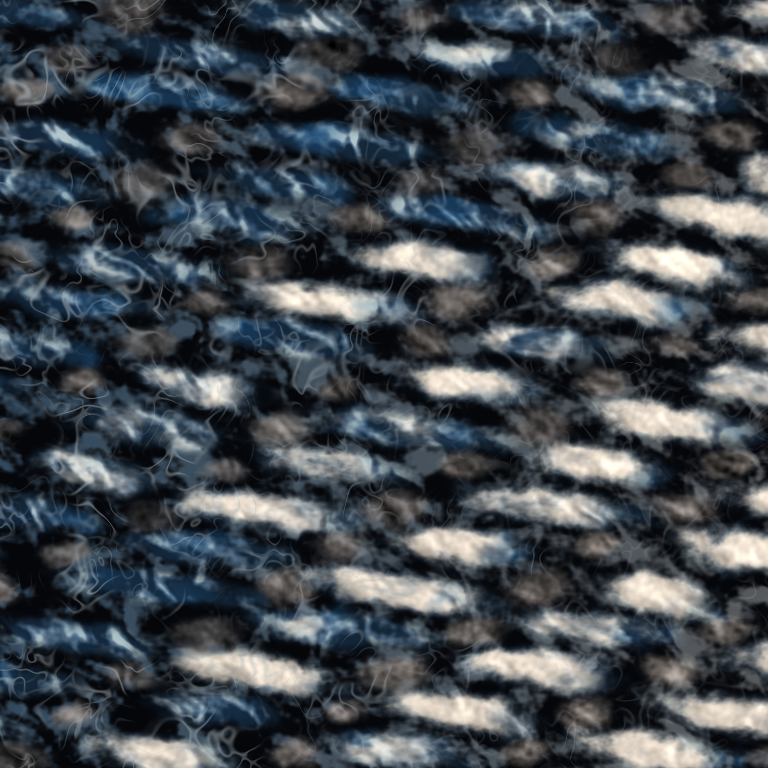
A Shadertoy shader for this texture:

```glsl
// Close view of worn denim: slanted warp floats in a four-row twill, small weft
// bumps between them and dark gaps. Each float is a frayed, twisted ellipse;
// wear bleaches it from blue to cream toward the lower right, fuzz lies on top.

#define REPEATS 2.9                   // floats across
#define ROWS 18.7                     // yarn rows down
#define SLANT 0.13                    // drop of each float to the right
#define FLOAT_SIZE vec2(0.125, 0.030) // half length, half height
#define WEFT_SIZE vec2(0.046, 0.027)
#define FRAY 0.42                     // roughness of yarn edges
#define FUZZ 0.6                      // strength of loose fibres
#define GAP vec3(0.018, 0.025, 0.04)
#define NAVY vec3(0.07, 0.14, 0.21)
#define STEEL vec3(0.28, 0.38, 0.47)
#define PALE vec3(0.64, 0.71, 0.73)
#define CREAM vec3(0.90, 0.85, 0.79)

vec2 hash2(vec2 cell) {
    vec3 h = fract(cell.xyx * vec3(0.1031, 0.1030, 0.0973));
    h += dot(h, h.yzx + 33.33);
    return fract((h.xx + h.yz) * h.zy);
}

float corner(vec2 cell, vec2 offset) {
    return dot(hash2(cell) * 2.0 - 1.0, offset);
}

// Gradient noise, roughly -0.7 to 0.7
float noise(vec2 p) {
    vec2 i = floor(p), f = p - i;
    vec2 s = f * f * f * (f * (f * 6.0 - 15.0) + 10.0);
    vec2 e = vec2(1.0, 0.0);
    float low = mix(corner(i, f), corner(i + e, f - e), s.x);
    float high = mix(corner(i + e.yx, f - e.yx), corner(i + 1.0, f - 1.0), s.x);
    return mix(low, high, s.y);
}

float fbm(vec2 p) {
    float sum = 0.0, amp = 1.0;
    for (int k = 0; k < 4; k++) {
        sum += amp * noise(p);
        p = mat2(1.6, 1.2, -1.2, 1.6) * p + 7.3;
        amp *= 0.5;
    }
    return sum;
}

// Thin curling hairs along the zero lines of a warped noise
float hairs(vec2 p, float scale) {
    vec2 bend = vec2(noise(p * 19.0), noise(p * 19.0 + 31.0));
    float line = abs(noise(p * scale + bend * 1.5));
    return smoothstep(0.1, 0.0, line) * smoothstep(-0.05, 0.35, noise(p * 14.0 + scale));
}

void mainImage(out vec4 fragColor, in vec2 fragCoord) {
    vec2 uv = fragCoord / iResolution.xy;
    vec2 p = uv + 0.016 * vec2(noise(uv * 8.0), 0.8 * noise(uv * 8.0 + 17.0));

    // Shared fibre textures: diagonal twist, cloudy tone and fine grain
    vec2 along = vec2(p.x + p.y, p.x - p.y) * 0.7;
    float twist = noise(along * vec2(62.0, 22.0) + 1.6 * noise(p * 20.0));
    float cloud = fbm(p * vec2(14.0, 24.0));
    float grain = noise(p * 115.0);
    float fray = FRAY * (fbm(p * vec2(22.0, 30.0) + 5.0) + 0.5 * twist);

    // Gaps, partly filled with matted yarn that is bluer on the left
    vec3 matted = mix(vec3(0.20, 0.29, 0.37), vec3(0.34, 0.35, 0.36), uv.x);
    float fill = smoothstep(-0.12, 0.55, cloud + 0.8 * twist + 0.3 * grain);
    vec3 col = mix(GAP, matted, fill);

    float row0 = floor(p.y * ROWS + 0.18);
    for (int j = -1; j <= 1; j++) {
        float row = row0 + float(j);
        float phase = 0.55 + 0.25 * row;
        float cell0 = floor(p.x * REPEATS - phase + 0.5);
        for (int i = -1; i <= 1; i++) {
            vec2 id = vec2(cell0 + float(i), row);
            vec2 rnd = hash2(id + 40.0), vary = hash2(id + 91.0);
            vec2 center = vec2((id.x + phase) / REPEATS, (row + 0.32) / ROWS);
            center += (rnd - 0.5) * vec2(0.05, 0.014);
            float wear = 0.52 + 0.65 * (center.x - 0.5) - 0.42 * (center.y - 0.5)
                       + 0.5 * (vary.x - 0.5);

            // Weft bump halfway to the next float
            vec2 w = (p - center - vec2(0.5 / REPEATS, 0.0)) / WEFT_SIZE;
            w /= mix(0.7, 1.15, vary.y);
            float bump = length(w) + 1.2 * fray;
            vec3 weft = mix(vec3(0.24, 0.24, 0.25), vec3(0.66, 0.61, 0.57), rnd.y * 0.5 + 0.5 * wear);
            weft *= 0.85 + 1.1 * twist + 0.5 * cloud + 0.3 * grain;
            col = mix(col, weft, 0.9 * smoothstep(1.1, 0.35, bump));

            // Warp float
            vec2 q = p - center;
            q.y += SLANT * q.x;
            q /= FLOAT_SIZE * mix(vec2(0.72, 0.78), vec2(1.15, 1.08), vec2(vary.y, wear));
            float body = sqrt(pow(abs(q.x), 2.3) + q.y * q.y) + fray;
            float tone = smoothstep(-0.6, 0.7, 1.3 * twist + 0.7 * cloud + 0.3 * grain + 0.3 * (wear - 0.5));
            vec3 blue = mix(NAVY, STEEL, smoothstep(0.05, 0.6, tone));
            blue = mix(blue, PALE, smoothstep(0.5, 0.95, tone));
            blue = mix(blue, vec3(0.10, 0.31, 0.50), 0.5 * smoothstep(-0.1, 0.5, noise(p * 11.0 + 60.0)));
            float bleach = smoothstep(0.35, 0.72, wear + 0.3 * cloud)
                         * smoothstep(0.95, 0.2, q.x + 0.6 * cloud)
                         * smoothstep(1.05, 0.4, body);
            vec3 worn = CREAM * (0.95 + 0.4 * twist + 0.12 * grain + 0.1 * q.y);
            vec3 yarn = mix(blue, worn, bleach) * (1.1 - 0.35 * clamp(body * body, 0.0, 1.5));
            col = mix(col, yarn, smoothstep(1.12, 0.5, body));
        }
    }

    // Loose fibres, densest on the less worn left side
    float fuzz = max(hairs(p, 30.0), 0.8 * hairs(p + 3.7, 46.0));
    col = mix(col, vec3(0.66, 0.70, 0.72), FUZZ * fuzz * mix(0.9, 0.3, uv.x));
    fragColor = vec4(clamp(col, 0.0, 1.0), 1.0);
}
```
